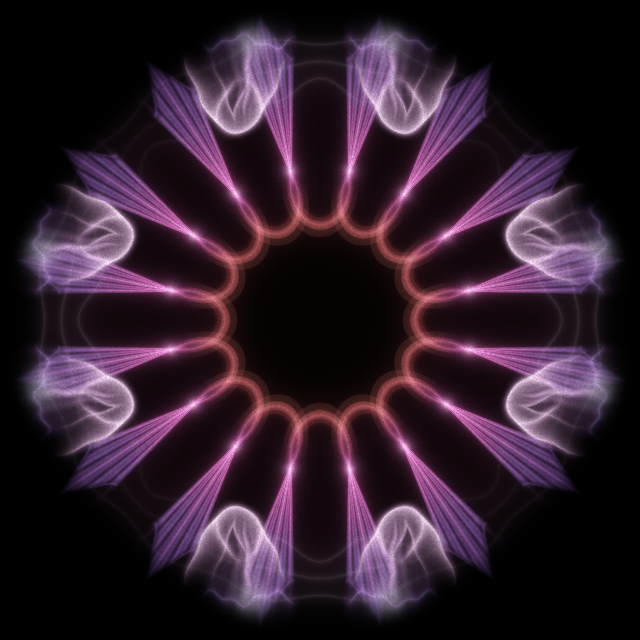
Give the GLSL for this background, as a Shadertoy shader.

```glsl
// Glowing kaleidoscope flower: sixteen looped petals, violet fans and eight pale wisps.
const float PI = 3.14159265;
const float SECTOR = PI / 8.0;

float hash(vec2 p) {
    return fract(sin(dot(p, vec2(127.1, 311.7))) * 43758.545);
}

float glow(float d, float width) {
    return exp(-abs(d) / width);
}

vec2 polar(float angle, float r) {
    return r * vec2(sin(angle), cos(angle));
}

// U-shaped loop opening outward along +y
float petalDistance(vec2 q) {
    return length(vec2(q.x, min(q.y - 0.43, 0.0) * 0.7)) - 0.093;
}

// Loop outlines with soft translucent bands around their inner tips
vec3 petals(float angle, float r) {
    float local = mod(angle + SECTOR * 0.5, SECTOR) - SECTOR * 0.5;
    vec3 tint = mix(vec3(0.55, 0.2, 0.21), vec3(0.85, 0.3, 0.62), smoothstep(0.3, 0.48, r));
    tint = mix(tint, vec3(0.5, 0.28, 0.6), smoothstep(0.5, 0.85, r));
    float tip = smoothstep(0.46, 0.32, r);
    float fade = smoothstep(0.96, 0.5, r);
    vec3 light = vec3(0.0);
    for (int k = -1; k <= 1; k++) {
        float d = petalDistance(polar(local + float(k) * SECTOR, r));
        float outer = smoothstep(0.029, 0.025, d) * smoothstep(-0.012, 0.0, d);
        float inner = smoothstep(0.013, 0.009, d) * smoothstep(-0.014, -0.004, d);
        light += tip * (outer * vec3(0.09, 0.045, 0.04) + inner * vec3(0.22, 0.08, 0.09));
        light += tint * fade * (0.5 * glow(d, 0.005) + 0.22 * glow(d, 0.022));
        light += tint * tip * 0.3 * glow(d + 0.014, 0.004);
    }
    return light;
}

// Streaked triangular fan rising from a bright node, with a pointed end
vec3 fan(float angle, float r) {
    vec2 f = polar(mod(angle, SECTOR) - SECTOR * 0.5, r);
    float t = f.y - 0.465;
    float s = abs(f.x) / (0.205 * max(t, 0.0) + 0.003);
    float end = 0.815 + 0.17 * pow(1.0 - min(s, 1.0), 1.6);
    float body = smoothstep(1.12, 0.88, s) * smoothstep(0.0, 0.04, t);
    body *= smoothstep(end + 0.012, end - 0.035, f.y);
    float streaks = 0.62 + 0.2 * cos(s * 13.0) + 0.14 * cos(s * 29.0 + 1.0);
    vec3 tint = mix(vec3(0.75, 0.28, 0.62), vec3(0.46, 0.28, 0.65), smoothstep(0.05, 0.32, t));
    vec3 light = tint * body * streaks * mix(0.9, 0.65, smoothstep(0.2, 0.5, t));
    float core = glow(f.x, 0.004 + 0.012 * max(t, 0.0)) * exp(-5.0 * max(t, 0.0));
    light += vec3(1.0, 0.4, 0.85) * core * smoothstep(-0.05, 0.02, t) * smoothstep(0.98, 0.8, r);
    light += vec3(1.0, 0.6, 0.9) * exp(-length(f - vec2(0.0, 0.475)) / 0.012);
    float rim = glow(f.y - end, 0.007) * smoothstep(1.15, 0.95, s);
    return light + tint * 0.4 * rim * smoothstep(0.1, 0.9, s);
}

// Folded pale veil: rounded lobe, inner arch and rising smoke
vec3 wisp(vec2 p) {
    vec2 q = p - vec2(0.265, 0.583);
    q.x += 0.004 * sin(q.y * 55.0);
    float lobe = (q.y - 9.0 * q.x * q.x) / sqrt(1.0 + 324.0 * q.x * q.x);
    float u = q.x + 0.018;
    float arch = (q.y - 0.172 + 20.0 * u * u) / sqrt(1.0 + 1600.0 * u * u);
    float inside = smoothstep(-0.003, 0.004, lobe);
    float low = smoothstep(0.27, 0.03, q.y);

    // Bright rims and the veil they enclose
    float light = 0.95 * glow(lobe, 0.006) * low;
    light += inside * low * (0.8 * glow(lobe, 0.028) + 0.2);
    light += inside * glow(arch, 0.009) * 0.8 * smoothstep(0.19, 0.12, q.y);
    float valley = q.y - 0.055 - 2.6 * abs(q.x - 0.005);
    light += inside * glow(valley, 0.016) * 0.65 * low;
    light *= 1.0 - 0.45 * smoothstep(0.0, 0.025, valley) * smoothstep(0.0, -0.03, arch);

    // Streaks sweep outward from the right side of the lobe
    float rise = max(q.y, 0.0);
    float x = q.x + 0.025 + 0.065 * rise;
    float plume = glow(x, 0.012 + 0.055 * rise) * smoothstep(0.02, 0.12, q.y);
    plume *= 0.75 + 0.25 * sin(x / (0.05 + rise) * 42.0 + 3.0 * sin(q.y * 12.0));
    plume *= smoothstep(0.42, 0.22, q.y);
    vec3 color = light * vec3(0.95, 0.7, 0.94) + plume * vec3(0.72, 0.5, 0.78);

    // Rippled outer fringe
    float ripple = 0.87 + 0.018 * sin(p.x * 32.0) + 0.008 * sin(p.x * 87.0);
    float span = smoothstep(0.06, 0.13, p.x) * smoothstep(0.39, 0.3, p.x);
    float fringe = glow(p.y - ripple, 0.007) + 0.7 * glow(p.y - ripple, 0.045);
    color += span * fringe * vec3(0.23, 0.16, 0.3);
    color += vec3(0.2, 0.26, 0.22) * exp(-dot(p - vec2(0.22, 0.89), p - vec2(0.22, 0.89)) / 0.003);
    return color;
}

// Faint scalloped rings joining the outer ends
vec3 rings(float angle, float r) {
    float light = 0.0;
    for (int i = 0; i < 3; i++) {
        float n = float(i);
        float edge = 0.725 + 0.075 * n + (0.03 - 0.022 * n) * cos(angle * 16.0);
        light += 0.09 * glow(r - edge, 0.006) + 0.04 * glow(r - edge, 0.04);
    }
    return light * mix(0.35, 1.0, smoothstep(0.5, 0.1, angle)) * vec3(0.85, 0.7, 0.85);
}

void mainImage(out vec4 fragColor, in vec2 fragCoord) {
    vec2 p = (2.0 * fragCoord - iResolution.xy) / min(iResolution.x, iResolution.y);
    float r = length(p);
    vec2 folded = abs(p);
    if (folded.x > folded.y) folded = folded.yx;
    float angle = atan(folded.x, folded.y);

    // Dim disc behind the layered light
    vec3 color = mix(vec3(0.014, 0.006, 0.005), vec3(0.045, 0.018, 0.03), smoothstep(0.2, 0.45, r));
    color *= smoothstep(0.98, 0.7, r);
    color += petals(angle, r) + fan(angle, r) + wisp(folded) + rings(angle, r);
    color *= smoothstep(1.0, 0.86, r);

    // Soft exposure and fine grain
    color = 1.0 - exp(-1.35 * color);
    color *= 0.93 + 0.14 * hash(floor(p * 256.0));
    fragColor = vec4(color, 1.0);
}
```
